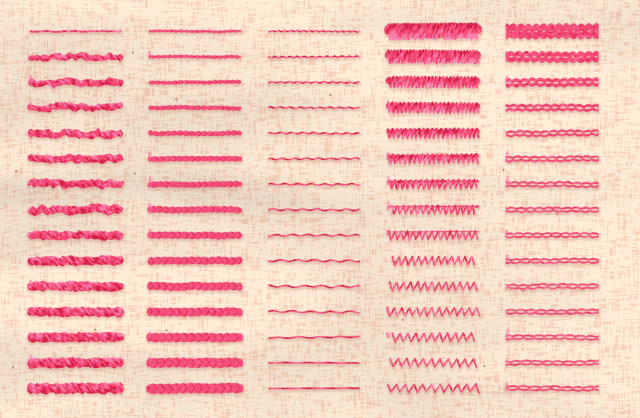
Give the GLSL for this pattern, as a Shadertoy shader.

```glsl
// Embroidery sampler: five columns of fifteen pink stitch rows on woven cream cotton.
const vec2 GRID = vec2(5.0, 15.0);            // columns, rows
const vec2 PITCH = vec2(0.285, 0.061);        // spacing, in canvas heights
const vec2 FIRST = vec2(0.181, 0.075);        // first row centre, from the top left
const float HALF_LEN = 0.108;
const float WEAVE = 150.0;                    // cloth threads per canvas height
const vec3 CLOTH = vec3(0.985, 0.915, 0.835);
const vec3 CLOTH_GAP = vec3(0.95, 0.79, 0.70);
const vec3 SHADOW = vec3(0.82, 0.62, 0.54);
const vec3 PINK_DARK = vec3(0.83, 0.13, 0.29);
const vec3 PINK = vec3(0.95, 0.29, 0.46);
const vec3 PINK_LIGHT = vec3(0.98, 0.50, 0.68);

float hash(vec2 p) {
    vec3 a = fract(p.xyx * 0.1031);
    a += dot(a, a.yzx + 33.33);
    return fract((a.x + a.y) * a.z);
}

float noise(vec2 p) {
    vec2 i = floor(p), f = fract(p);
    f = f * f * (3.0 - 2.0 * f);
    return mix(mix(hash(i), hash(i + vec2(1, 0)), f.x),
               mix(hash(i + vec2(0, 1)), hash(i + vec2(1, 1)), f.x), f.y);
}

float segment(vec2 p, vec2 a, vec2 b) {
    vec2 d = b - a;
    return length(p - a - d * clamp(dot(p - a, d) / dot(d, d), 0.0, 1.0));
}

float bar(vec2 p, float halfHeight) {
    return length(vec2(max(abs(p.x) - HALF_LEN + halfHeight * 0.3, 0.0), p.y)) - halfHeight;
}

// Each stitch returns (distance, tone); t runs from 0 at the top row to 1 at the bottom.
vec2 twistedCord(vec2 p, float t, float seed) {
    float thick = smoothstep(0.0, 0.07, t);
    float loose = thick * (1.0 - smoothstep(0.4, 0.75, t));
    p.y += (noise(vec2(p.x * 75.0, seed)) - 0.5) * mix(0.002, 0.011, loose);
    float h = mix(0.0022, mix(0.0065, 0.0115, t), thick);
    h += thick * 0.005 * (noise(vec2(p.x * 130.0, seed + 5.0)) - 0.4);
    float ply = noise(vec2(p.x * 210.0 + p.y * 150.0, p.y * 140.0 + seed));
    return vec2(bar(p, h), ply * 0.95 + p.y * 18.0 * thick);
}

vec2 chainStitch(vec2 p, float t, float seed) {
    p.y += (noise(vec2(p.x * 35.0, seed)) - 0.5) * 0.003;
    float h = mix(0.0028, 0.0115, t), link = mix(0.013, 0.018, t);
    float u = fract(p.x / link + abs(p.y) / link * 0.8);
    h += 0.0016 * (abs(sin(3.14159 * p.x / link)) - 0.5);
    float crease = smoothstep(0.0, 0.2, u) * smoothstep(1.0, 0.8, u);
    return vec2(bar(p, h), mix(0.25, 0.58, crease));
}

vec2 runningLine(vec2 p, float t, float seed) {
    float period = mix(0.015, 0.055, t);
    float amp = mix(0.0010, 0.0024, t) * (1.0 - smoothstep(0.75, 1.0, t));
    p.y += amp * sin(6.28318 * p.x / period + seed) + amp * (noise(vec2(p.x * 25.0, seed)) - 0.5);
    return vec2(bar(p, 0.0019), 0.4 + 0.3 * sin(6.28318 * p.x / period));
}

vec2 zigzagStitch(vec2 p, float t, float seed) {
    float h = 0.0095 + 0.007 * exp(-t * 9.0), step_ = mix(0.0065, 0.021, t);
    float radius = mix(0.0034, 0.0018, smoothstep(0.0, 0.8, t));
    float last = floor(HALF_LEN / step_), near = round(p.x / step_), d = 1.0;
    for (int k = -1; k <= 1; k++) {
        float i = clamp(near + float(k), -last, last);
        float reach = h * (0.85 + 0.25 * hash(vec2(i + 60.0, seed)));
        vec2 q = p - vec2(i * step_, 0.0), top = vec2(-0.15 * step_, reach);
        vec2 foot = vec2(0.2 * step_, -reach);
        d = min(d, segment(q, top, foot));
        if (i < last) d = min(d, segment(q, foot, vec2(0.85 * step_, h)));
    }
    // Packed ridge along the top, fading out as the stitches open
    float ridge = h * 0.75 * (1.0 - smoothstep(0.0, 0.75, t));
    float ridgeD = bar(p - vec2(0.0, h - ridge), ridge + 0.0002);
    float strand = noise(vec2(p.x * 230.0 - p.y * 90.0, p.y * 90.0 + seed));
    float tone = strand * 0.8 + 0.1 - p.y * 20.0 * (1.0 - t);
    return vec2(ridge > 0.0005 ? min(d - radius, ridgeD) : d - radius, tone);
}

vec2 openChain(vec2 p, float t, float seed) {
    p.y += (noise(vec2(p.x * 40.0, seed)) - 0.5) * 0.003;
    float link = mix(0.018, 0.026, t), h = 0.0048 + 0.005 * exp(-t * 7.0);
    float gap = h * (0.45 + 0.55 * abs(sin(3.14159 * p.x / link + seed)));
    float radius = 0.0021 + 0.007 * exp(-t * 8.0);
    float d = max(abs(abs(p.y) - gap) - radius, abs(p.x) - HALF_LEN - 0.003);
    return vec2(d, 0.25 + 0.5 * noise(vec2(p.x * 130.0, p.y * 260.0 + seed)));
}

vec2 stitch(vec2 p, vec2 cell) {
    float t = cell.y / (GRID.y - 1.0), seed = 17.0 * cell.x + 3.7 * cell.y;
    p.y += (hash(cell + 9.0) - 0.5) * 0.015 * p.x;
    if (cell.x < 0.5) return twistedCord(p, t, seed);
    if (cell.x < 1.5) return chainStitch(p, t, seed);
    if (cell.x < 2.5) return runningLine(p, t, seed);
    if (cell.x < 3.5) return zigzagStitch(p, t, seed);
    return openChain(p, t, seed);
}

vec3 cloth(vec2 p) {
    vec2 w = p * WEAVE + 1.2 * vec2(noise(p * 9.0), noise(p * 9.0 + 40.0));
    float threads = 0.5 * (noise(w * vec2(0.35, 2.0)) + noise(w * vec2(2.0, 0.35) + 70.0));
    vec3 c = mix(CLOTH, CLOTH_GAP, smoothstep(0.42, 0.9, threads));
    float folds = noise(p * vec2(2.0, 7.0) + 3.0) * 0.65 + noise(p * vec2(6.0, 16.0)) * 0.35;
    float crease = exp(-pow((p.y - 0.53 - 0.03 * sin(p.x * 5.0)) * 22.0, 2.0)) * exp(-p.x * 1.2);
    c *= 1.015 - 0.06 * smoothstep(0.4, 0.9, folds) - 0.08 * crease;
    vec2 id = floor(p * 11.0);                // sparse brown flecks
    vec2 at = 0.2 + 0.6 * vec2(hash(id + 21.0), hash(id + 52.0));
    float fleck = smoothstep(0.045, 0.015, length(fract(p * 11.0) - at)) * step(0.94, hash(id));
    return mix(c, vec3(0.66, 0.46, 0.34), fleck * 0.7);
}

void mainImage(out vec4 fragColor, in vec2 fragCoord) {
    vec2 p = fragCoord / iResolution.y;
    vec2 fromTop = vec2(p.x, 1.0 - p.y) - FIRST;
    vec2 cell = clamp(round(fromTop / PITCH), vec2(0.0), GRID - 1.0);
    vec2 q = (fromTop - cell * PITCH) * vec2(1.0, -1.0);
    float soft = max(0.8 / iResolution.y, 0.001);
    vec3 color = cloth(p);

    // Soft shadow below the thread
    float shade = smoothstep(0.008, -0.004, stitch(q + vec2(-0.001, 0.004), cell).x);
    color = mix(color, SHADOW, shade * 0.5);

    // Thread with fuzzy edge and three-tone sheen
    vec2 s = stitch(q, cell);
    s.x += (noise(p * 330.0) - 0.5) * 0.0014;
    float tone = clamp(s.y + 0.25 * (noise(p * 260.0) - 0.5), 0.0, 1.0);
    vec3 thread = mix(PINK_DARK, PINK, smoothstep(0.1, 0.45, tone));
    thread = mix(thread, PINK_LIGHT, smoothstep(0.5, 0.9, tone));
    color = mix(color, thread, smoothstep(soft, -soft, s.x));

    // Loose tuft at some left ends
    float lift = hash(cell + 31.0);
    vec2 root = vec2(-HALF_LEN, 0.0);
    float tuft = segment(q, root, root + vec2(0.006 * (lift - 0.7), 0.018 * lift));
    float hasTuft = step(0.45, lift) * step(0.5, abs(cell.x - 2.0)) * step(0.5, cell.y);
    color = mix(color, mix(PINK, PINK_LIGHT, lift), hasTuft * 0.65 * smoothstep(0.005, 0.001, tuft));
    fragColor = vec4(color, 1.0);
}
```
